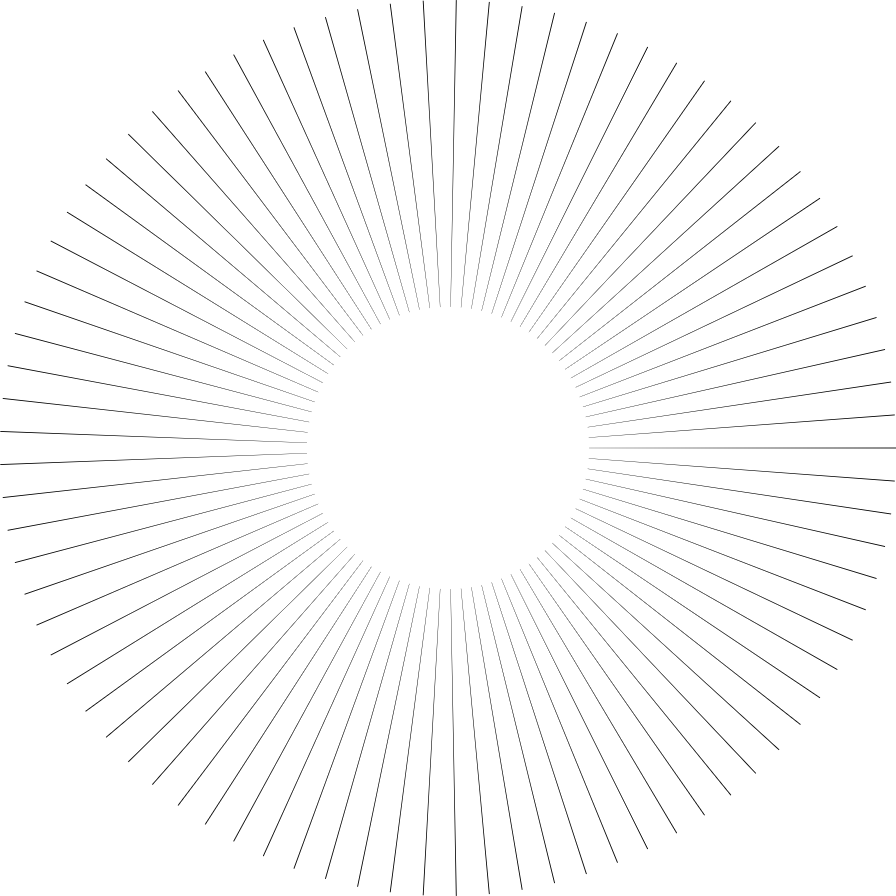
This background is drawn by a Shadertoy shader. Its source:

```glsl
// Thin dark rays fanning out around an empty disc on white paper.

#define RAY_COUNT 85.0
#define INNER_RADIUS 0.1575
#define OUTER_RADIUS 0.5
#define RAY_SPREAD 0.0020   // ray width per unit of radius
#define PAPER vec3(1.0)
#define INK vec3(0.0)

const float TAU = 6.2831853;

// Share of a pixel at position x that lies between lo and hi.
float spanCoverage(float x, float lo, float hi, float pixel) {
    float overlap = min(x + 0.5 * pixel, hi) - max(x - 0.5 * pixel, lo);
    return clamp(overlap / pixel, 0.0, 1.0);
}

void mainImage(out vec4 fragColor, in vec2 fragCoord) {
    // Centred coordinates, with the short side of the canvas as one unit
    float pixel = 1.0 / min(iResolution.x, iResolution.y);
    vec2 p = (fragCoord - 0.5 * iResolution.xy) * pixel;
    float radius = length(p);

    // Fold the angle so that the nearest ray lies at zero
    float raySpacing = TAU / RAY_COUNT;
    float angle = atan(p.y, p.x);
    float offAngle = angle - raySpacing * round(angle / raySpacing);

    // Wedge that widens with the radius, cut off at both ends
    float offset = radius * sin(offAngle);
    float halfWidth = 0.5 * RAY_SPREAD * radius;
    float ray = spanCoverage(offset, -halfWidth, halfWidth, pixel)
              * spanCoverage(radius, INNER_RADIUS, OUTER_RADIUS, pixel);

    fragColor = vec4(mix(PAPER, INK, ray), 1.0);
}
```
